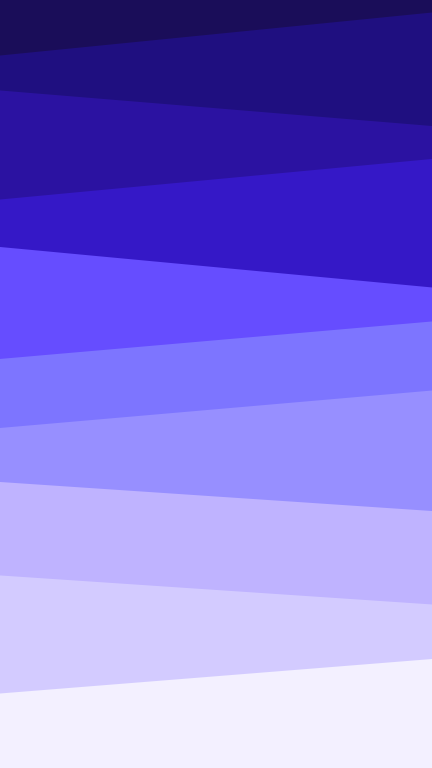
A Shadertoy shader for this background:

```glsl
// Stacked flat bands running from deep indigo at the top to pale lavender below.
// Each band begins at a slanted straight edge; bands are layered bottom to top,
// and every edge is antialiased by its perpendicular distance in canvas units.

const int EDGE_COUNT = 9;

// Edge heights at the left (x) and right (y) sides, as fractions of the height.
const vec2 EDGES[EDGE_COUNT] = vec2[](
    vec2(0.0970, 0.1419),
    vec2(0.2507, 0.2129),
    vec2(0.3724, 0.3346),
    vec2(0.4427, 0.4915),
    vec2(0.5326, 0.5814),
    vec2(0.6784, 0.6257),
    vec2(0.7402, 0.7930),
    vec2(0.8822, 0.8359),
    vec2(0.9277, 0.9837)
);

// Colour of the lowest band, then of the band above each edge.
const vec3 BASE_COLOR = vec3(0.951, 0.941, 1.000);
const vec3 BAND_COLORS[EDGE_COUNT] = vec3[](
    vec3(0.828, 0.798, 1.000),
    vec3(0.749, 0.702, 1.000),
    vec3(0.592, 0.561, 1.000),
    vec3(0.490, 0.460, 1.000),
    vec3(0.400, 0.302, 1.000),
    vec3(0.208, 0.094, 0.780),
    vec3(0.169, 0.071, 0.630),
    vec3(0.122, 0.059, 0.500),
    vec3(0.102, 0.051, 0.349)
);

// Signed distance above an edge, in units of the canvas height.
float distanceAbove(vec2 uv, vec2 edge, float aspect) {
    float slope = (edge.y - edge.x) / aspect;
    return (uv.y - mix(edge.x, edge.y, uv.x)) * inversesqrt(1.0 + slope * slope);
}

void mainImage(out vec4 fragColor, in vec2 fragCoord) {
    vec2 uv = fragCoord / iResolution.xy;
    float aspect = iResolution.x / iResolution.y;
    float halfSoftness = 0.5 / iResolution.y;

    // Lay each band over everything above its lower edge.
    vec3 color = BASE_COLOR;
    for (int i = 0; i < EDGE_COUNT; i++) {
        float d = distanceAbove(uv, EDGES[i], aspect);
        float coverage = clamp(0.5 + 0.5 * d / halfSoftness, 0.0, 1.0);
        color = mix(color, BAND_COLORS[i], coverage);
    }

    fragColor = vec4(color, 1.0);
}
```
